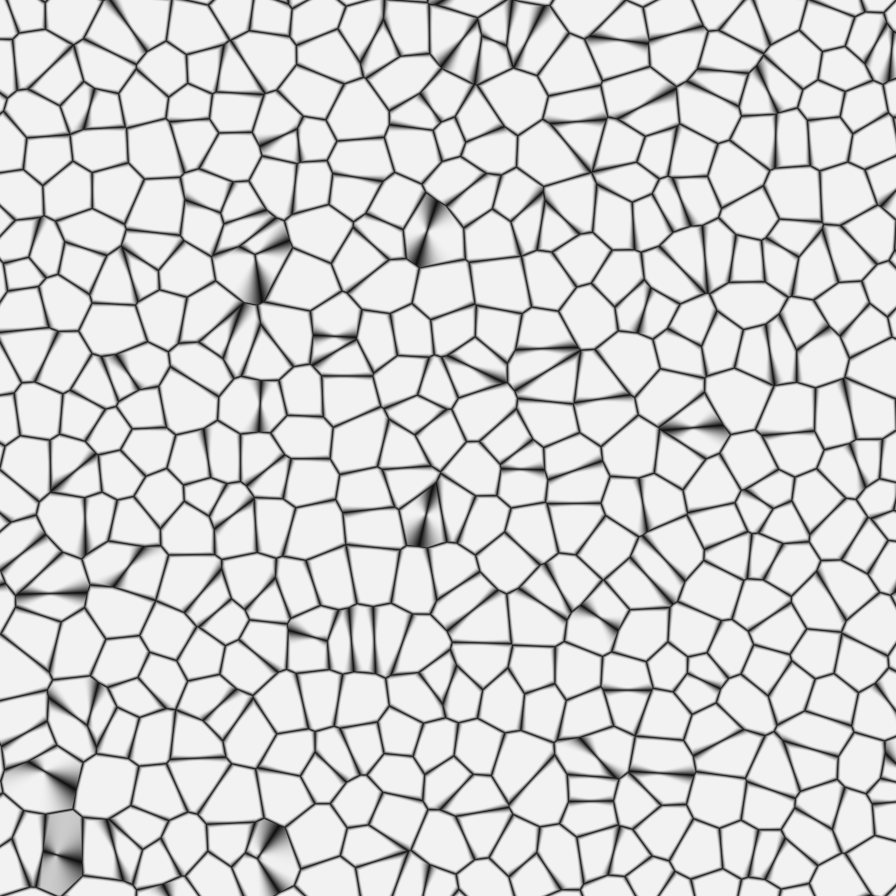
A Shadertoy shader for this pattern:

```glsl
vec2 hash22(vec2 p) {
    vec3 q = fract(p.xyx * vec3(0.1031, 0.1030, 0.0973));
    q += dot(q, q.yzx + 33.33);
    return fract((q.xx + q.yz) * q.zy);
}

// Difference between the distances to the second nearest and nearest seeds
float cellGap(vec2 p) {
    vec2 cell = floor(p), local = p - cell;
    float nearest = 9.0, second = 9.0;
    for (int y = -2; y <= 2; y++) {
        for (int x = -2; x <= 2; x++) {
            vec2 offset = vec2(x, y);
            float d = length(offset + hash22(cell + offset + 57.0) - local);
            second = min(second, max(nearest, d));
            nearest = min(nearest, d);
        }
    }
    return second - nearest;
}

// Dark crack that eases out into the flat pale grain
float grainShade(vec2 uv) {
    float fade = 1.0 - clamp(cellGap(uv * 21.0) / 0.16, 0.0, 1.0);
    return mix(0.95, 0.05, fade * fade);
}

void mainImage(out vec4 fragColor, in vec2 fragCoord) {
    // Four samples per pixel smooth the thin cracks
    float shade = 0.0;
    for (int i = 0; i < 4; i++) {
        vec2 jitter = 0.5 * vec2(i % 2, i / 2) - 0.25;
        shade += 0.25 * grainShade((fragCoord + jitter) / iResolution.y);
    }
    fragColor = vec4(vec3(shade), 1.0);
}
```
